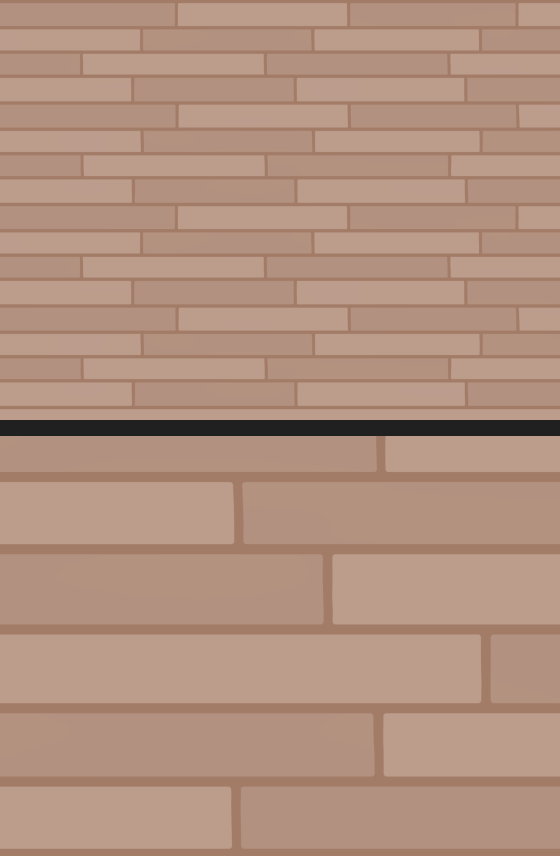
Top, the full canvas; bottom, a detail of the centre.
Write a Shadertoy shader that draws this pattern.

```glsl
// Lengths are fractions of the canvas height; rows count down from the top.
const vec3 LIGHT_BRICK = vec3(0.737, 0.616, 0.549);
const vec3 DARK_BRICK = vec3(0.700, 0.570, 0.502);
const vec3 MORTAR = vec3(0.640, 0.486, 0.404);

const float FIRST_LINE = 0.0035;
const float COURSE_HEIGHT = 0.2417;   // four rows of bricks
const float LAST_COURSE = 4.0;        // plain strip at the bottom
const float COURSE_SHIFT = 0.0016;    // sideways shift of every other course
const float LINE_HALF = 0.0040;
const float JOINT_HALF = 0.0037;
const float CORNER_RADIUS = 0.0025;
const float TILT = 0.035;
const float WOBBLE = 0.0006;
const float TINT = 0.006;

const float ROW_TOP[5] = float[5](0.0, 0.0625, 0.1207, 0.1780, COURSE_HEIGHT);
const vec3 JOINTS[4] = vec3[4](
    vec3(0.420, 0.830, 1.231),
    vec3(0.337, 0.745, 1.144),
    vec3(0.194, 0.632, 1.069),
    vec3(0.316, 0.703, 1.109));

float hash(vec2 p) {
    return fract(sin(dot(p, vec2(127.1, 311.7))) * 43758.5453);
}

float noise(vec2 p) {
    vec2 cell = floor(p), f = fract(p);
    f = f * f * (3.0 - 2.0 * f);
    return mix(mix(hash(cell), hash(cell + vec2(1, 0)), f.x),
               mix(hash(cell + vec2(0, 1)), hash(cell + vec2(1, 1)), f.x), f.y);
}

void mainImage(out vec4 fragColor, in vec2 fragCoord) {
    vec2 p = fragCoord / iResolution.y;
    float depth = 1.0 - p.y - FIRST_LINE;
    float course = floor(depth / COURSE_HEIGHT);
    float y = depth - course * COURSE_HEIGHT;
    float parity = mod(course, 2.0);
    float x = p.x - parity * COURSE_SHIFT;

    // Row within the course
    int row = 0;
    for (int i = 1; i < 4; i++) row += int(y >= ROW_TOP[i]);
    float top = ROW_TOP[row], bottom = ROW_TOP[row + 1];
    float lineGap = min(y - top, bottom - y) - LINE_HALF;

    // Upright joints, each slightly tilted, tapered and uneven
    float jointGap = 1.0;
    int brick = 0;
    float fromMiddle = y - 0.5 * (top + bottom);
    for (int i = 0; i < 3; i++) {
        vec2 id = vec2(float(row), float(i) + 3.0 * parity);
        float tilt = TILT * (hash(id) - 0.15);
        float taper = 0.4 * TILT * (hash(id + 7.3) - 0.7);
        float side = x - JOINTS[row][i] - tilt * fromMiddle;
        float uneven = WOBBLE * (noise(vec2(y * 70.0, id.y + step(0.0, side) * 9.0)) - 0.5);
        jointGap = min(jointGap, abs(side) - JOINT_HALF - taper * fromMiddle - uneven);
        brick += int(side > 0.0);
    }

    bool isLight = (row + brick) % 2 == 1;
    if (course >= LAST_COURSE) {
        jointGap = 1.0;
        isLight = true;
    }

    // Depth inside a brick with softened corners
    vec2 gap = vec2(jointGap, lineGap);
    float inside = CORNER_RADIUS - length(max(CORNER_RADIUS - gap, 0.0))
                 + max(min(gap.x, gap.y) - CORNER_RADIUS, 0.0);
    float edge = 0.75 / iResolution.y;

    // Faint warm and cool drift across the clay
    vec3 clay = isLight ? LIGHT_BRICK : DARK_BRICK;
    float drift = noise(vec2(x * 5.0, y * 25.0) + 3.0 * parity) - 0.5;
    clay += TINT * drift * vec3(0.4, 0.4, -1.0);

    fragColor = vec4(mix(MORTAR, clay, smoothstep(-edge, edge, inside)), 1.0);
}
```
